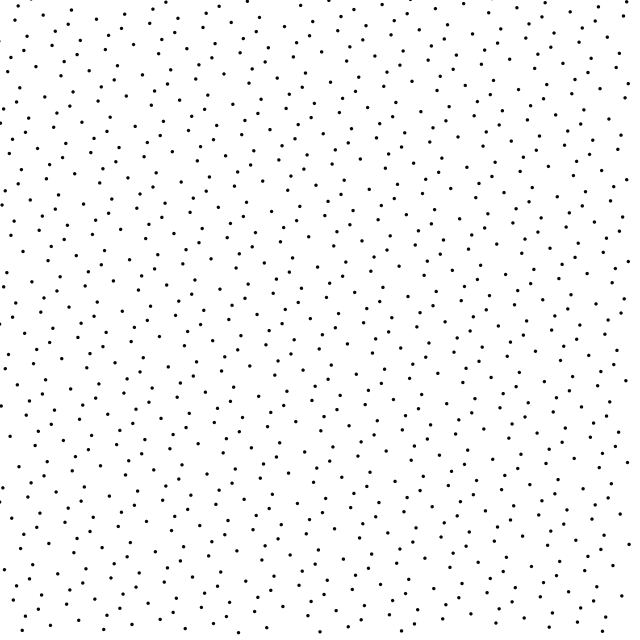
This pattern is drawn by a Shadertoy shader. Its source:

```glsl
// Draws small black dots on white, spread evenly by a plastic-number sequence.

const vec3 PAPER = vec3(1.0);
const vec3 INK = vec3(0.02);

const int DOT_COUNT = 1024;
const float DOT_RADIUS = 0.0026;

// The field of dots overhangs the left and top edges of the canvas.
const vec2 FIELD_ORIGIN = vec2(-0.051, 0.0104);
const float FIELD_SIZE = 1.034;

// Inverse powers of the plastic number: steps of the 2D sequence.
const vec2 SEQUENCE_STEP = vec2(0.754878, 0.569840);

// Position of the dot with the given index, within the unit square.
vec2 sequencePoint(int index, vec2 stepSize) {
    return fract(0.5 + float(index) * stepSize);
}

// Distance from p to the nearest of the first count sequence points.
float nearestDot(vec2 p, vec2 stepSize, int count) {
    float nearestSquared = 4.0;
    for (int i = 0; i < count; i++) {
        vec2 offset = p - sequencePoint(i, stepSize);
        nearestSquared = min(nearestSquared, dot(offset, offset));
    }
    return sqrt(nearestSquared);
}

// Coverage of a disc, with an edge one pixel wide.
float discCoverage(float dist, float radius, float pixel) {
    return clamp((radius - dist) / pixel + 0.5, 0.0, 1.0);
}

void mainImage(out vec4 fragColor, in vec2 fragCoord) {
    // Canvas units: the height is 1.
    float pixel = 1.0 / iResolution.y;
    vec2 uv = fragCoord * pixel;

    // Distance is found in field units, then scaled back to the canvas.
    vec2 fieldPos = (uv - FIELD_ORIGIN) / FIELD_SIZE;
    float dist = nearestDot(fieldPos, SEQUENCE_STEP, DOT_COUNT) * FIELD_SIZE;

    float ink = discCoverage(dist, DOT_RADIUS, pixel);
    fragColor = vec4(mix(PAPER, INK, ink), 1.0);
}
```
